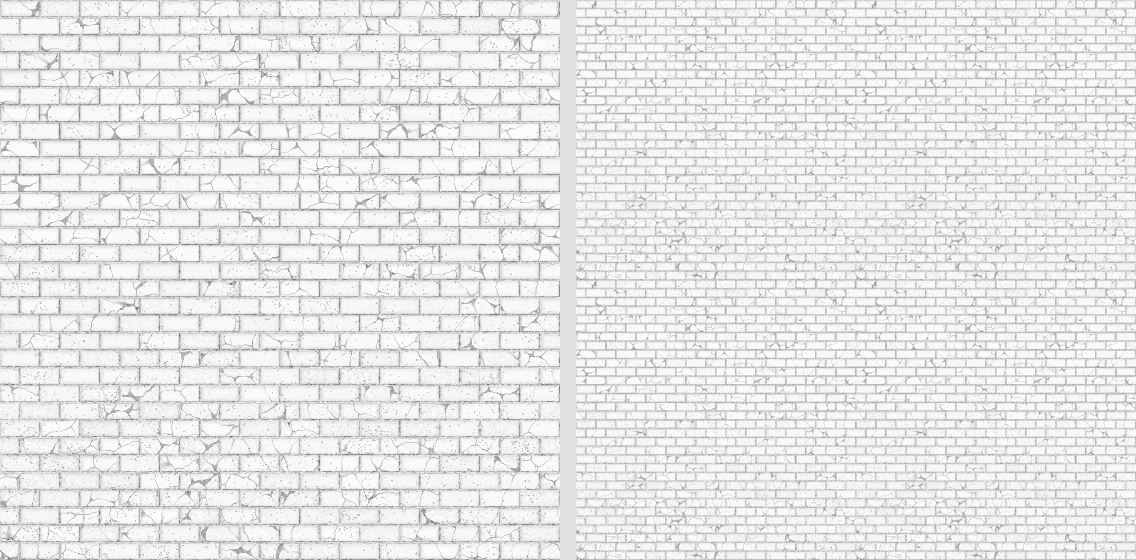
Left: one tile. Right: repeated 2 by 2.
Write a three.js fragment shader that draws this texture map.

```glsl
varying vec2 vUv;

#define COLS 14.0
#define ROWS 32.0
#define HALF_GAP 0.07
#define FACE_TONE 0.99
#define MORTAR_TONE 0.92
#define EDGE_DEPTH 0.42
#define EDGE_WIDTH 0.036
#define CRACK_SHARE 0.6
#define CRACK_DEPTH 0.24
#define CHIP_DEPTH 0.28
#define PIT_DEPTH 0.24
#define GRAIN 0.09

vec2 hash2(vec2 p) {
  vec3 h = fract(vec3(p.xyx) * vec3(0.1031, 0.1030, 0.0973));
  h += dot(h, h.yzx + 33.33);
  return fract((h.xx + h.yz) * h.zy);
}

// Wrapping cellular noise: three nearest distances and a random cell value
vec4 cells(vec2 p, float period) {
  vec2 base = floor(p);
  vec4 r = vec4(9.0, 9.0, 9.0, 0.0);
  for (int j = -1; j <= 1; j++) {
    for (int i = -1; i <= 1; i++) {
      vec2 cell = base + vec2(float(i), float(j));
      vec2 h = hash2(mod(cell, period));
      float d = length(cell + h - p);
      if (d < r.x) r = vec4(d, r.xy, fract(dot(h, vec2(17.3, 9.1))));
      else if (d < r.y) r.yz = vec2(d, r.y);
      else r.z = min(r.z, d);
    }
  }
  return r;
}

void main() {
  // Running bond; lengths are in brick courses
  vec2 grid = vUv * vec2(COLS, ROWS);
  grid.x += 0.5 * mod(floor(grid.y) + 1.0, 2.0);
  vec2 id = mod(floor(grid), vec2(COLS, ROWS));
  vec2 size = vec2(ROWS / COLS, 1.0);
  vec2 q = (fract(grid) - 0.5) * size;
  vec2 rnd = hash2(id + 3.0);
  vec2 wear = hash2(id + 71.0);

  // Fine surface noise and the rougher lower region
  vec4 grit = cells(vUv * ROWS * 6.0, ROWS * 6.0);
  vec4 dust = cells(vUv * ROWS * 11.0, ROWS * 11.0);
  float rough = 0.5 + 0.5 * cos(6.2831853 * (vUv.y - 0.2));

  // Slightly ragged brick outline
  vec2 e = abs(q) - 0.5 * size + HALF_GAP;
  float d = length(max(e, 0.0)) + min(max(e.x, e.y), 0.0);
  d += (grit.x - 0.45) * mix(0.02, 0.06, rough);
  float face = smoothstep(0.03, -0.03, d);

  // Face: soft shading toward the rim, then grain
  float tone = FACE_TONE - 0.015 * rnd.x;
  tone -= mix(0.01, 0.08, wear.x) * smoothstep(-0.25, 0.02, d);
  tone -= GRAIN * dust.w * dust.w * mix(0.12, 0.9, rough * rnd.y);

  // Clustered small pits
  float cluster = 0.5 + 0.5 * sin(q.x * 2.7 + rnd.x * 6.3) * sin(q.y * 4.0 + rnd.y * 6.3);
  float density = 0.01 + 0.4 * pow(wear.y, 3.0) * cluster * cluster;
  float radius = 0.2 + 0.4 * fract(dust.w * 53.0);
  float pit = step(1.0 - density, dust.w) * smoothstep(radius + 0.3, radius - 0.2, dust.x);
  tone -= PIT_DEPTH * pit * (0.5 + 0.5 * grit.w);

  // Thin bent cracks, widening into a few chips where they meet
  vec2 bent = q * 0.6 + 0.05 * sin(q.yx * 4.0 + rnd * 6.3) + 0.012 * sin(q.yx * 15.0);
  vec4 plate = cells(bent + id * 9.0 + rnd, 512.0);
  float split = plate.y - plate.x;
  float meet = plate.z - plate.x;
  float cracked = step(rnd.x, CRACK_SHARE);
  float crack = smoothstep(0.05, 0.005, split) * mix(1.0, 0.4, smoothstep(0.1, 0.6, meet));
  float chipSize = mix(0.0, 0.18, rnd.y);
  float chip = smoothstep(chipSize, chipSize - 0.04, split + 0.5 * meet);
  float damage = max(CRACK_DEPTH * crack, chip * (CHIP_DEPTH + 0.08 * (dust.w - 0.5)));
  tone -= cracked * damage;

  // Pale mortar
  float mortar = MORTAR_TONE + 0.14 * (dust.w - 0.5);
  tone = mix(mortar, tone, face);

  // Thin dark line along each side, heavier below and to the right
  bool flatSide = e.y > e.x;
  vec2 side = flatSide ? vec2(0.0, sign(q.y)) : vec2(sign(q.x), 0.0);
  bool heavy = side.x - side.y > 0.0;
  float chance = hash2(id * 3.0 + side + 151.0).x;
  float strength = heavy ? mix(0.55, 1.0, chance) : mix(0.15, 0.5, chance);
  strength *= mix(1.0, 0.3 + 0.9 * grit.w, 0.35 + 0.5 * rough);
  float offset = (d - 0.03) / EDGE_WIDTH;
  tone -= EDGE_DEPTH * strength * exp(-offset * offset);

  gl_FragColor = vec4(vec3(clamp(tone, 0.45, 1.0)), 1.0);
}
```
